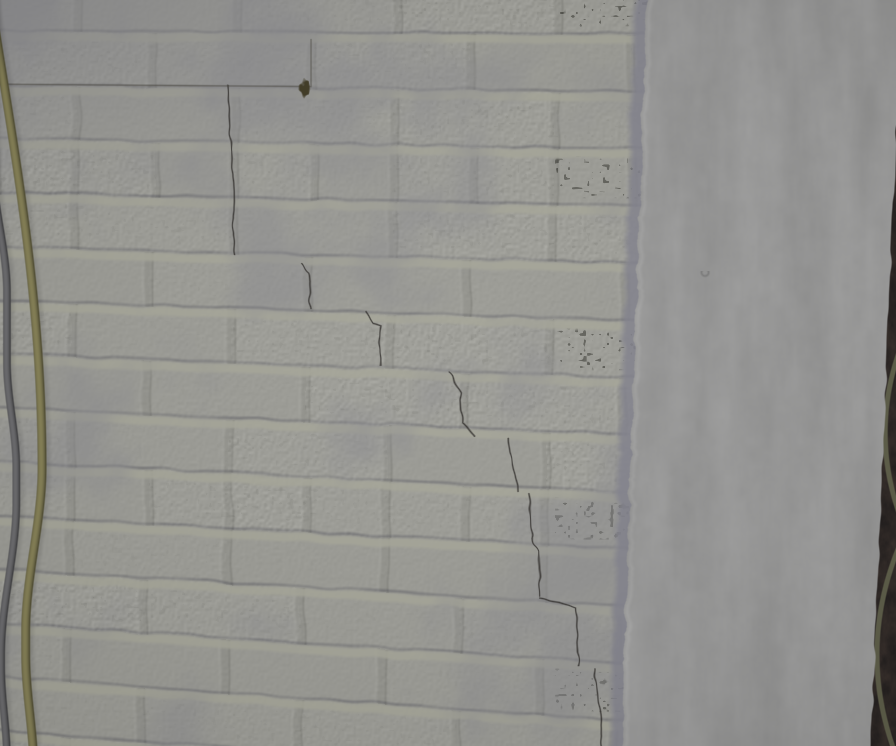
This texture is drawn by a Shadertoy shader. Its source:

```glsl
const float HEIGHT = 6.38; // canvas height in scene units, y runs downward

float hash(vec2 p) {
    vec3 q = fract(vec3(p.xyx) * 0.1031);
    q += dot(q, q.yzx + 33.33);
    return fract((q.x + q.y) * q.z);
}

float noise(vec2 p) {
    vec2 i = floor(p), f = fract(p);
    f = f * f * (3.0 - 2.0 * f);
    return mix(mix(hash(i), hash(i + vec2(1, 0)), f.x),
               mix(hash(i + vec2(0, 1)), hash(i + vec2(1, 1)), f.x), f.y);
}

float fbm(vec2 p) {
    float sum = 0.0, amp = 0.5;
    for (int i = 0; i < 4; i++) {
        sum += amp * noise(p);
        p = p * 2.03 + 17.1;
        amp *= 0.5;
    }
    return sum;
}

float segment(vec2 p, vec2 a, vec2 b) {
    vec2 d = b - a;
    return length(p - a - d * clamp(dot(p - a, d) / dot(d, d), 0.0, 1.0));
}

float chain(vec2 p, vec2 a, vec2 b, vec2 c, vec2 d) {
    return min(segment(p, a, b), min(segment(p, b, c), segment(p, c, d)));
}

float stroke(float dist, float halfWidth, float aa) {
    return 1.0 - smoothstep(halfWidth - aa, halfWidth + aa, dist);
}

// Stepped crack running down through the courses
float crackDistance(vec2 p) {
    p += 0.025 * (vec2(noise(p * 14.0), noise(p * 14.0 + 40.0)) - 0.5);
    float d = chain(p, vec2(1.95, 0.74), vec2(1.97, 1.15), vec2(1.99, 1.3), vec2(2.0, 2.18));
    d = min(d, chain(p, vec2(2.59, 2.26), vec2(2.64, 2.33), vec2(2.65, 2.4), vec2(2.65, 2.63)));
    d = min(d, chain(p, vec2(3.13, 2.66), vec2(3.19, 2.76), vec2(3.25, 2.78), vec2(3.25, 3.13)));
    d = min(d, chain(p, vec2(3.84, 3.18), vec2(3.94, 3.37), vec2(3.96, 3.62), vec2(4.05, 3.72)));
    d = min(d, chain(p, vec2(4.35, 3.75), vec2(4.38, 3.98), vec2(4.4, 4.08), vec2(4.43, 4.21)));
    d = min(d, chain(p, vec2(4.52, 4.23), vec2(4.55, 4.6), vec2(4.61, 4.72), vec2(4.62, 5.1)));
    d = min(d, chain(p, vec2(4.62, 5.12), vec2(4.78, 5.15), vec2(4.93, 5.2), vec2(4.95, 5.69)));
    return min(d, chain(p, vec2(5.08, 5.72), vec2(5.11, 5.95), vec2(5.13, 6.1), vec2(5.15, 6.4)));
}

vec3 brickWall(vec2 p, float aa) {
    // Courses spread slightly toward the right
    float t = p.x / 5.4;
    float courseHeight = 0.46 + 0.03 * t;
    float wobble = 0.025 * (noise(p * 5.0) - 0.5);
    float course = (p.y + wobble - 0.28 - 0.02 * t) / courseHeight;
    float row = floor(course);
    float bed = (course - floor(course + 0.5)) * courseHeight;

    // Running bond with a header course every sixth row
    bool header = mod(row, 6.0) == 2.0;
    float spacing = (1.365 - 0.0015 * row) * (header ? 0.5 : 1.0);
    float shift = 0.66 - 0.008 * row + (mod(row, 2.0) == 0.0 && !header ? 0.64 : 0.0);
    float column = (p.x + wobble - shift) / spacing;
    float side = (column - floor(column + 0.5)) * spacing;
    float tone = hash(vec2(floor(column), row) + 31.0);

    vec3 col = vec3(0.61, 0.61, 0.587) + 0.014 * (tone - 0.5);
    float grain = noise(p * 38.0) - noise(p * 38.0 + vec2(0.5, 0.7));
    col += grain * mix(0.015, 0.05, tone * tone);

    // Head joints: shaded groove with a lit lip
    col -= 0.03 * stroke(abs(side), 0.04, 0.02);
    col -= 0.045 * stroke(abs(side - 0.035), 0.008, 0.012);
    col += 0.02 * stroke(abs(side + 0.045), 0.012, 0.015);

    // Bed joints: lit ledge beneath a thin shadow
    float ledge = stroke(abs(bed - 0.04), 0.035, 0.02);
    col = mix(col, vec3(0.645, 0.645, 0.595), 0.85 * ledge);
    float shadow = stroke(abs(bed + 0.015), 0.012, 0.014);
    col -= vec3(0.1, 0.1, 0.08) * shadow * (0.5 + 0.7 * noise(p * vec2(4, 9)));

    // Pitted bricks at the end of every third course
    float pitted = step(4.75, p.x) * step(mod(row, 3.0), 2.5) * step(1.5, mod(row, 3.0));
    float pits = smoothstep(0.76, 0.9, noise(p * vec2(30, 36))) * smoothstep(0.06, 0.1, abs(bed));
    col -= pits * (0.03 * tone + 0.2 * pitted);

    // Bluish smudges, strongest near the top left
    float smudge = smoothstep(0.42, 0.75, fbm(p * 1.3 + 5.0)) * 0.5;
    smudge += 0.6 * (1.0 - smoothstep(0.0, 2.6, length(p * vec2(0.6, 1.3))));
    col = mix(col, vec3(0.54, 0.54, 0.555), clamp(smudge, 0.0, 0.8));

    // Cracks and the chipped hole
    col = mix(col, vec3(0.2, 0.19, 0.18), 0.85 * stroke(crackDistance(p), 0.006, aa));
    float seam = chain(p, vec2(0.0, 0.72), vec2(1.3, 0.73), vec2(2.66, 0.74), vec2(2.66, 0.34));
    col = mix(col, vec3(0.3, 0.29, 0.26), 0.55 * stroke(seam, 0.006, aa));
    float hole = length((p - vec2(2.61, 0.75)) * vec2(1.1, 0.75)) + 0.05 * (noise(p * 30.0) - 0.5);
    return mix(col, vec3(0.26, 0.24, 0.16), stroke(hole, 0.038, 0.015));
}

vec3 pillar(vec2 p) {
    float streaks = fbm(p * vec2(5.0, 0.9) + 9.0);
    vec3 col = vec3(0.592, 0.592, 0.59) + 0.07 * (streaks - 0.47);
    col += 0.025 * (fbm(p * 9.0) - 0.47);
    float chip = abs(length(p - vec2(6.03, 2.33)) - 0.03);
    return col - 0.09 * stroke(chip, 0.008, 0.012) * step(2.32, p.y);
}

vec3 darkGap(vec2 p, float aa) {
    vec3 col = mix(vec3(0.12, 0.11, 0.11), vec3(0.25, 0.21, 0.19), fbm(p * vec2(14, 9)));
    float upper = abs(p.x - 7.57 - 0.25 * pow(abs(p.y - 3.7), 2.0));
    float lower = abs(p.x - 7.5 - 0.22 * pow(abs(p.y - 5.6), 2.0));
    return mix(col, vec3(0.37, 0.37, 0.29), stroke(min(upper, lower), 0.022, aa));
}

vec3 cable(vec3 base, float offset, float radius, vec3 tint, float aa) {
    base *= 1.0 - 0.1 * stroke(abs(offset - 0.03), radius, 0.03);
    float sheen = 1.0 - 0.35 * pow(min(abs(offset + 0.008) / radius, 1.0), 2.0);
    return mix(base, tint * sheen, stroke(abs(offset), radius, aa));
}

void mainImage(out vec4 fragColor, in vec2 fragCoord) {
    float aa = HEIGHT / iResolution.y;
    vec2 p = vec2(fragCoord.x, iResolution.y - fragCoord.y) * aa;

    // Wall, shaded inner corner, pillar and gap
    vec3 col = brickWall(p, aa);
    float ragged = 0.06 * (fbm(vec2(p.y * 9.0, 3.0)) - 0.47);
    float corner = p.x - (5.53 - 0.034 * p.y) - ragged;
    col = mix(col, vec3(0.51, 0.51, 0.55), 0.85 * smoothstep(-0.14, -0.06, corner));
    col = mix(col, pillar(p), smoothstep(-aa, aa, corner));
    col += 0.03 * stroke(abs(corner - 0.03), 0.015, 0.02);
    float outer = p.x - (7.71 - 0.041 * p.y) - 0.02 * (noise(vec2(p.y * 8.0, 1.0)) - 0.5);
    col = mix(col, darkGap(p, aa), smoothstep(-aa, aa, outer));

    // Hanging cables
    float y = p.y;
    float oliveX = 0.36 * sin(1.57 * clamp((y - 0.5) / 3.5, -1.0, 1.0))
        - 0.14 * smoothstep(4.0, 5.4, y) + 0.07 * smoothstep(5.6, 6.6, y);
    float greyX = -0.06 + 0.12 * smoothstep(1.4, 2.5, y) + 0.08 * smoothstep(3.1, 4.0, y)
        - 0.13 * smoothstep(4.3, 5.6, y) + 0.05 * smoothstep(5.7, 6.5, y);
    col = cable(col, p.x - oliveX, 0.038, vec3(0.52, 0.5, 0.34), aa);
    col = cable(col, p.x - greyX, 0.033, vec3(0.42, 0.42, 0.43), aa);

    // Light falls off toward the corners
    vec2 away = (p - vec2(3.9, 2.9)) / vec2(4.6, 3.8);
    col *= 1.015 - 0.06 * dot(away, away);
    fragColor = vec4(col, 1.0);
}
```
